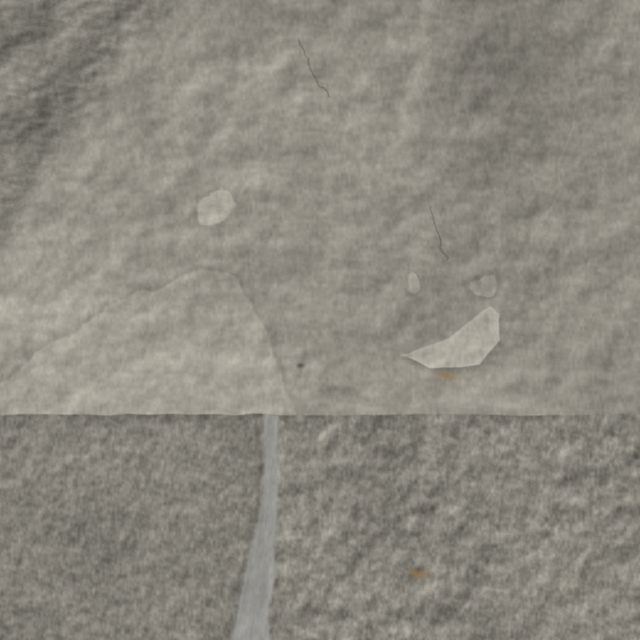
A Shadertoy shader for this texture:

```glsl
// Weathered grey stone: a pale, flaking upper block rests on two darker blocks
// parted by a chalky joint. Layered value noise gives grain and relief; distance
// functions to polygons and segments give ledges, veins, cracks and chips.

const vec3 STONE_TINT = vec3(1.0, 0.972, 0.905);
const vec3 JOINT_COLOR = vec3(0.605, 0.605, 0.590);
const vec3 RUST_COLOR = vec3(0.60, 0.46, 0.28);
const float SEAM_Y = 0.352;

float hash(vec2 p) {
    vec3 q = fract(vec3(p.xyx) * 0.1031);
    q += dot(q, q.yzx + 33.33);
    return fract((q.x + q.y) * q.z);
}

float noise(vec2 p) {
    vec2 i = floor(p), f = fract(p);
    f = f * f * (3.0 - 2.0 * f);
    return mix(mix(hash(i), hash(i + vec2(1, 0)), f.x),
               mix(hash(i + vec2(0, 1)), hash(i + vec2(1, 1)), f.x), f.y);
}

float fbm(vec2 p) {
    float sum = 0.0, amp = 0.5;
    for (int i = 0; i < 5; i++) {
        sum += amp * noise(p);
        p = mat2(1.6, 1.2, -1.2, 1.6) * p + 17.3;
        amp *= 0.5;
    }
    return sum;
}

// Slope of the noise toward light from the upper left
float relief(vec2 p) { return fbm(p) - fbm(p + vec2(-0.25, 0.4)); }

float segment(vec2 p, vec2 a, vec2 b) {
    vec2 d = b - a;
    return length(p - a - d * clamp(dot(p - a, d) / dot(d, d), 0.0, 1.0));
}

float bentLine(vec2 p, vec2 a, vec2 b, vec2 c) { return min(segment(p, a, b), segment(p, b, c)); }

// Signed distance to a seven-cornered polygon, negative inside
float polygon(vec2 p, vec2 v[7]) {
    float d = 9.0, side = 1.0;
    for (int i = 0; i < 7; i++) {
        vec2 a = v[i], b = v[(i + 6) % 7];
        d = min(d, segment(p, a, b));
        if ((a.y > p.y) != (b.y > p.y) && p.x < a.x + (b.x - a.x) * (p.y - a.y) / (b.y - a.y)) side = -side;
    }
    return side * d;
}

float fill(float d, float soft) { return 1.0 - smoothstep(-soft, soft, d); }

float blob(vec2 p, vec2 center, vec2 radius) {
    vec2 q = (p - center) / radius;
    return exp(-dot(q, q));
}

// Raised flake: pale face, lit rim, shadow falling to the lower right
float flake(float d, float shadowD, float lift, float soft) {
    float face = fill(d, soft);
    float rim = face * exp(-abs(d) * 180.0);
    return lift * (face + 0.5 * rim - 1.1 * (1.0 - face) * fill(shadowD, 0.008));
}

float upperTone(vec2 p, vec2 w) {
    vec2 strata = mat2(0.82, -0.57, 0.57, 0.82) * p;
    float rough = smoothstep(-0.02, 0.06, w.y - 0.63 - 1.32 * w.x);
    float tone = 0.575 + 0.10 * (fbm(p * 5.0) - 0.5);
    tone += 0.20 * relief(p * 24.0) + (0.10 + 0.14 * rough) * relief(p * vec2(38.0, 70.0));
    tone += 0.16 * (fbm(strata * vec2(7.0, 40.0)) - 0.48) * fill(p.x - 0.4, 0.2);
    tone -= 0.075 * rough + 0.085 * blob(w, vec2(0.77, 0.84), vec2(0.11, 0.22));
    tone -= 0.03 * smoothstep(0.75, 0.95, p.x);

    // Broad overlapping ledges
    vec2 ledge[7] = vec2[7](vec2(-0.1, 0.40), vec2(0.0, 0.63), vec2(0.17, 0.85),
        vec2(0.26, 0.73), vec2(0.36, 0.68), vec2(0.33, 0.58), vec2(0.12, 0.48));
    vec2 slab[7] = vec2[7](vec2(-0.1, 0.34), vec2(0.0, 0.39), vec2(0.13, 0.50),
        vec2(0.31, 0.57), vec2(0.365, 0.56), vec2(0.41, 0.49), vec2(0.47, 0.34));
    tone += 0.035 * fill(polygon(w, ledge), 0.015);
    float slabD = polygon(w, slab);
    tone += flake(slabD, slabD - 0.008, 0.03, 0.004);

    // Pale veins and dark hairline cracks
    float vein = bentLine(w, vec2(0.672, 1.02), vec2(0.655, 0.90), vec2(0.63, 0.78));
    float fineVein = bentLine(w, vec2(0.90, 0.87), vec2(0.88, 0.73), vec2(0.80, 0.57));
    tone += 0.06 * fill(vein - 0.012, 0.012) + 0.05 * fill(fineVein - 0.001, 0.004);
    float crack = bentLine(w, vec2(0.468, 0.927), vec2(0.484, 0.90), vec2(0.506, 0.858));
    crack = min(crack, bentLine(w, vec2(0.675, 0.68), vec2(0.683, 0.63), vec2(0.695, 0.59)));
    tone -= 0.12 * fill(crack - 0.001, 0.002);

    // Loose chips, the largest a pointed wedge
    vec2 wedge[7] = vec2[7](vec2(0.63, 0.443), vec2(0.67, 0.425), vec2(0.75, 0.43),
        vec2(0.78, 0.47), vec2(0.78, 0.51), vec2(0.765, 0.52), vec2(0.70, 0.47));
    vec2 q = mix(p, w, 0.3);
    tone -= 0.05 * blob(p, vec2(0.69, 0.50), vec2(0.09, 0.04));
    tone += flake(polygon(q, wedge), polygon(q + vec2(-0.002, 0.007), wedge), 0.085, 0.002);
    vec3 chips[3] = vec3[3](vec3(0.648, 0.555, 0.012), vec3(0.75, 0.555, 0.020), vec3(0.335, 0.675, 0.026));
    for (int i = 0; i < 3; i++) {
        float d = length(w - chips[i].xy) - chips[i].z;
        tone += flake(d, d - 0.004, 0.05, 0.003);
    }
    return tone - 0.25 * blob(p, vec2(0.47, 0.429), vec2(0.006, 0.004));
}

float lowerTone(vec2 p, vec2 w) {
    float right = smoothstep(0.41, 0.45, p.x);
    float tone = 0.50 + 0.025 * right + 0.10 * (fbm(p * 7.0) - 0.5);
    tone += mix(0.13, 0.30, right) * relief(p * 32.0) + 0.18 * relief(p * 75.0);
    return tone - 0.07 * blob(w, vec2(0.59, 0.25), vec2(0.07, 0.09));
}

void mainImage(out vec4 fragColor, in vec2 fragCoord) {
    vec2 p = fragCoord / iResolution.xy;
    vec2 w = p + 0.05 * (vec2(fbm(p * 16.0), fbm(p * 16.0 + 41.0)) - 0.48);
    float seam = p.y - SEAM_Y - 0.004 * (noise(p * vec2(30.0, 1.0)) - 0.5);
    float upper = smoothstep(-0.002, 0.002, seam);
    float tone = mix(lowerTone(p, w), upperTone(p, w), upper);
    tone -= 0.05 * (1.0 - upper) * exp(seam * 90.0);

    // Fine mineral grain, slightly drawn out vertically
    float grain = noise(p * vec2(260.0, 150.0)) + noise(p * vec2(130.0, 90.0) + 9.0) - 1.0;
    tone += mix(0.075, 0.045, upper) * grain;
    vec3 color = tone * STONE_TINT;

    // Joint widening toward the bottom
    float wobble = 0.012 * (fbm(p * 22.0) - 0.5);
    float leftEdge = mix(0.357, 0.412, smoothstep(-0.05, 0.27, p.y)) + wobble;
    float rightEdge = mix(0.420, 0.433, smoothstep(0.0, 0.2, p.y)) + wobble;
    float joint = fill(max(leftEdge - p.x, p.x - rightEdge), 0.004) * (1.0 - upper);
    float streak = fbm(vec2((p.x - 0.15 * p.y) * 110.0, p.y * 12.0)) - 0.5;
    color = mix(color, JOINT_COLOR + 0.16 * streak + 0.03 * grain, 0.85 * joint);
    color *= 1.0 - 0.10 * (1.0 - upper) * exp(-abs(p.x - leftEdge + 0.006) * 180.0);

    // Rust stains
    float rust = blob(w, vec2(0.695, 0.413), vec2(0.014, 0.006)) + blob(w, vec2(0.66, 0.107), vec2(0.009, 0.008));
    fragColor = vec4(mix(color, RUST_COLOR, 0.6 * min(rust, 1.0)), 1.0);
}
```
